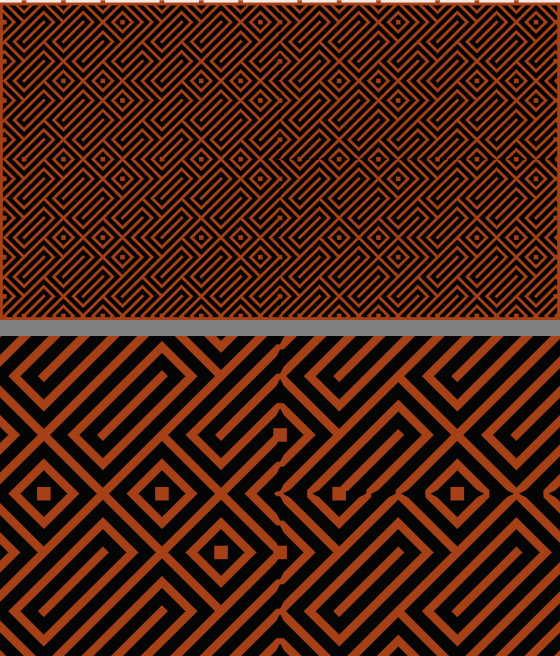
Top: the whole. Bottom: its middle third, enlarged.
Reproduce this pattern procedurally as a Shadertoy shader.

```glsl
const vec3 GROUND = vec3(0.02);
const vec3 LINE   = vec3(0.65, 0.25, 0.09);
const vec3 PAPER  = vec3(0.96, 0.91, 0.89);

const vec2  CELLS     = vec2(28.44, 16.34);  // cells across the canvas
const vec2  ORIGIN    = vec2(0.0078, 0.008); // first cell, from the top left
const vec2  MOTIF     = vec2(7.0, 4.0);      // cells per repeat
const vec2  PANEL     = vec2(14.0, 8.0);     // cells between seams
const float HALF_LINE = 0.072;               // in cells
const float HALF_STUD = 0.115;               // in cells
const float NICK      = 0.5;                 // line width left at a seam
const float NICK_SIZE = 0.07;                // in cells
const float MARGIN    = 0.008;               // in canvas heights
const float BORDER    = 0.009;               // in canvas heights

// One bit per cell, set where the stripes fall to the right
const int FALLING[4] = int[4](85, 32, 5, 40);

bool falls(vec2 cell) {
    ivec2 c = ivec2(mod(cell, MOTIF));
    return ((FALLING[c.y] >> c.x) & 1) == 1;
}

float coverage(float dist, float pixel) {
    return clamp(0.5 - dist / pixel, 0.0, 1.0);
}

// Diagonal stripes, two per cell width
float stripeDistance(vec2 p) {
    vec2 q = fract(p);
    float f = falls(floor(p)) ? q.x - q.y : q.x + q.y;
    return abs(fract(2.0 * f + 0.5) - 0.5) * 0.5 * inversesqrt(2.0);
}

// A vertex has a stud where the cells round it close a diamond;
// along a seam only the cells to the right or below count
bool hasStud(vec2 v) {
    bvec2 seam = lessThan(mod(v, PANEL), vec2(0.5));
    bool upLeft    = seam.x || seam.y || !falls(v - 1.0);
    bool upRight   = seam.y || falls(v - vec2(0.0, 1.0));
    bool downLeft  = seam.x || falls(v - vec2(1.0, 0.0));
    bool downRight = !falls(v);
    return upLeft && upRight && downLeft && downRight;
}

float studDistance(vec2 p) {
    vec2 v = floor(p + 0.5);
    vec2 d = abs(p - v);
    return hasStud(v) ? max(d.x, d.y) - HALF_STUD : 1.0;
}

void mainImage(out vec4 fragColor, in vec2 fragCoord) {
    vec2 uv = fragCoord / iResolution.xy;
    vec2 p = (vec2(uv.x, 1.0 - uv.y) - ORIGIN) * CELLS;
    float cellPixel = CELLS.y / iResolution.y;
    float pixel = 1.0 / iResolution.y;

    // Stripes, thinned where the panels join
    float seam = abs(p.x - PANEL.x);
    if (p.x > PANEL.x) seam = min(seam, abs(p.y - PANEL.y));
    float halfLine = HALF_LINE * mix(NICK, 1.0, smoothstep(0.0, NICK_SIZE, seam));
    float ink = coverage(stripeDistance(p) - halfLine, cellPixel);

    // Border round the field, below the top margin
    vec2 pos = fragCoord * pixel;
    vec2 size = vec2(iResolution.x * pixel, 1.0 - MARGIN);
    vec2 edge = min(pos, size - pos);
    ink = max(ink, coverage(min(edge.x, edge.y) - BORDER, pixel));
    float inside = coverage(pos.y - size.y, pixel);

    vec3 col = mix(PAPER, mix(GROUND, LINE, ink), inside);
    col = mix(col, LINE, coverage(studDistance(p), cellPixel));
    fragColor = vec4(col, 1.0);
}
```
